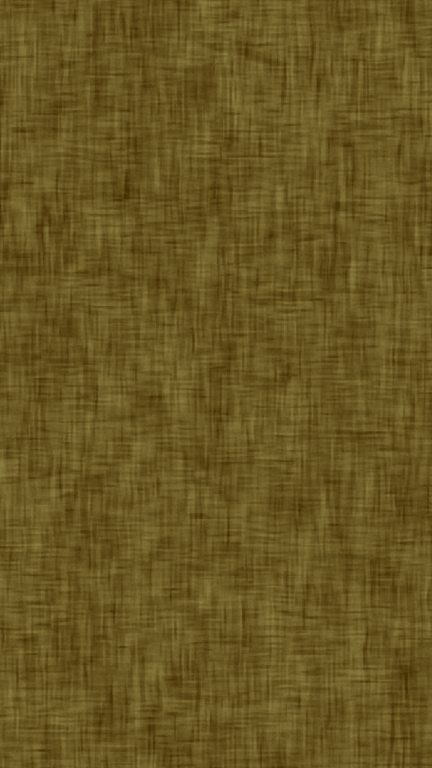
This texture is drawn by a WebGL 2 fragment shader. Its source:

```glsl
#version 300 es
precision highp float;

uniform vec2 u_resolution;
out vec4 outColor;

#define BASE_COLOR vec3(0.407, 0.338, 0.128)
#define TONE_STEP vec3(0.0375, 0.0425, 0.035)
#define THREADS 310.0
#define THREAD_RUN 30.0
#define SLUBS 215.0
#define SLUB_RUN 24.0
#define WEAVE_CONTRAST 1.25
#define SLUB_DEPTH 1.5
#define STREAK_GLOW 1.3
#define BLOTCH_CONTRAST 1.15
#define GRAIN 0.45

float hash(vec2 p) {
    return fract(sin(dot(p, vec2(127.1, 311.7))) * 43758.5453);
}

// Smooth value noise in the range -1 to 1
float noise(vec2 p) {
    vec2 cell = floor(p);
    vec2 f = fract(p);
    f = f * f * (3.0 - 2.0 * f);
    float low = mix(hash(cell), hash(cell + vec2(1.0, 0.0)), f.x);
    float high = mix(hash(cell + vec2(0.0, 1.0)), hash(cell + 1.0), f.x);
    return 2.0 * mix(low, high, f.y) - 1.0;
}

// Tone along one thread, shifted so neighbours do not start together
float lane(float index, float along) {
    float s = along + 17.0 * hash(vec2(index, 4.7));
    float f = fract(s);
    float start = hash(vec2(index, floor(s)));
    float end = hash(vec2(index, floor(s) + 1.0));
    return 2.0 * mix(start, end, f * f * (3.0 - 2.0 * f)) - 1.0;
}

// Parallel threads: x runs across them, y along them
float strands(vec2 p) {
    float index = floor(p.x);
    float blend = smoothstep(0.1, 0.9, fract(p.x));
    return mix(lane(index, p.y), lane(index + 1.0, p.y), blend);
}

void main() {
    vec2 uv = gl_FragCoord.xy / u_resolution.y;

    // Slight bending of the yarn
    vec2 bend = vec2(noise(uv.yx * vec2(45.0, 25.0)), noise(uv * vec2(45.0, 25.0) + 9.0));
    vec2 p = uv + 0.0009 * bend;
    vec2 warp = p;
    vec2 weft = p.yx + 3.0;

    // Soft patches, taller than wide
    float blotch = 0.7 * noise(uv * vec2(34.0, 17.0) + 20.0)
                 + 0.45 * noise(uv * vec2(68.0, 46.0) + 50.0)
                 + 0.3 * noise(uv * vec2(13.0, 4.0) + 80.0);
    float tone = BLOTCH_CONTRAST * blotch;

    // Fine weave, with one direction leading in each patch
    float lead = 0.35 * noise(uv * vec2(26.0, 30.0) + 110.0);
    float warpTone = strands(warp * vec2(THREADS, THREAD_RUN));
    float weftTone = strands(weft * vec2(THREADS, THREAD_RUN * 1.2));
    tone += WEAVE_CONTRAST * (warpTone * (1.0 + lead) + weftTone * (1.0 - lead));

    // Dark slubs and gaps between threads
    float warpSlub = smoothstep(0.4, 0.9, strands(warp * vec2(SLUBS, SLUB_RUN) + 400.0));
    float weftSlub = smoothstep(0.45, 0.9, strands(weft * vec2(SLUBS, SLUB_RUN * 1.3) + 800.0));
    tone -= SLUB_DEPTH * (max(warpSlub, weftSlub) - 0.22);

    // Pale vertical streaks
    float streak = smoothstep(0.35, 0.9, strands(warp * vec2(85.0, 14.0) + 1200.0));
    tone += STREAK_GLOW * (streak - 0.12);

    // Fibre grain
    tone += GRAIN * noise(uv * 400.0 + 30.0);

    outColor = vec4(BASE_COLOR + TONE_STEP * clamp(tone, -3.4, 3.4), 1.0);
}
```
